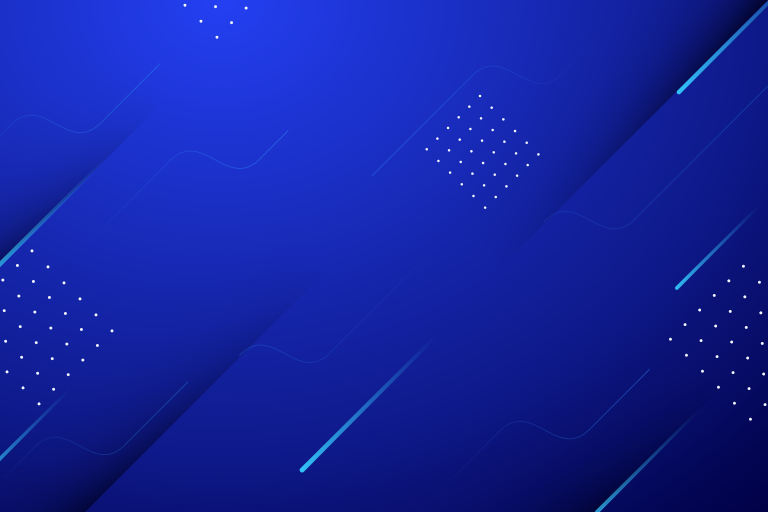
Write a WebGL 1 fragment shader that draws this background.

```glsl
precision highp float;
// Deep blue backdrop: a radial glow, overlapping diagonal panels with soft
// shadows, thin wavy lines, glowing 45 degree streaks and tilted dot lattices.
// Lengths are in canvas heights; every part is a distance function over p.
uniform vec2 u_resolution;

const vec3 BRIGHT_BLUE = vec3(0.14, 0.25, 0.95);
const vec3 DEEP_BLUE = vec3(0.045, 0.08, 0.49);
const vec3 NIGHT_BLUE = vec3(0.0, 0.0, 0.27);
const vec3 SHADOW_BLUE = vec3(0.0, 0.005, 0.13);
const vec3 LINE_BLUE = vec3(0.16, 0.50, 0.92);
const vec3 STREAK_CYAN = vec3(0.20, 0.76, 0.97);
const vec3 DOT_WHITE = vec3(0.95, 0.97, 1.0);

const vec2 GLOW_CENTER = vec2(0.43, 1.0);
const float GLOW_SQUASH = 0.85;
const float SHADOW_WIDTH = 0.058;
const float WAVE_REACH = 0.088;   // half width of the bend
const float WAVE_DROP = 0.086;    // half offset between the straight arms
const float LINE_HALF = 0.0009;
const float DOT_RADIUS = 0.0028;
const vec2 DOT_STEP = vec2(0.03125, 0.0285);
const float DOT_LAST = 5.0;       // lattice indices run from 0 to this
const float DIAGONAL = 0.70711;

// Coverage of a shape with signed distance d
float fill(float d) {
  return clamp(0.5 - d * u_resolution.y, 0.0, 1.0);
}

vec3 backdrop(vec2 p) {
  float d = length((p - GLOW_CENTER) * vec2(GLOW_SQUASH, 1.0));
  vec3 color = mix(BRIGHT_BLUE, DEEP_BLUE, clamp(d, 0.0, 1.0));
  return mix(color, NIGHT_BLUE, smoothstep(0.9, 1.42, d));
}

// Shadow up-left of the edge x - y = offset, fading along x + y
float panelShadow(vec2 p, float offset, float dark, float clear) {
  float across = (offset - p.x + p.y) * DIAGONAL;
  float along = clamp((p.x + p.y - dark) / (clear - dark), 0.0, 1.0);
  float falloff = exp(-max(across, 0.0) / SHADOW_WIDTH);
  return fill(-across) * falloff * (1.0 - along) * (1.0 - 0.35 * along);
}

// Rising line with an S bend at mid; span and alpha give its two ends
float waveLine(vec2 p, vec2 mid, vec2 span, vec2 alpha) {
  vec2 q = p - mid;
  float phase = 1.5708 * clamp(q.x / WAVE_REACH, -1.0, 1.0);
  float slope = 1.0 - WAVE_DROP * 1.5708 / WAVE_REACH * cos(phase);
  float height = q.x - WAVE_DROP * sin(phase);
  float d = abs(q.y - height) / sqrt(1.0 + slope * slope) - LINE_HALF;
  float t = (q.x - span.x) / (span.y - span.x);
  float ends = fill(span.x - q.x) * fill(q.x - span.y);
  return fill(d) * ends * mix(alpha.x, alpha.y, clamp(t, 0.0, 1.0));
}

// Round-headed streak, fading toward the upper right
float streak(vec2 p, vec2 head, float size, float halfWidth) {
  vec2 q = p - head;
  float along = (q.x + q.y) * DIAGONAL;
  float across = (q.x - q.y) * DIAGONAL;
  float t = clamp(along / size, 0.0, 1.0);
  float d = length(vec2(along - t * size, across));
  return fill(d - halfWidth * (1.0 - 0.3 * t)) * pow(1.0 - t, 1.2);
}

// Diamond lattice hanging from its top dot
float dotLattice(vec2 p, vec2 top, float scale) {
  vec2 q = (p - top) / scale;
  vec2 index = 0.5 * vec2(q.x - q.y, -q.x - q.y) / DOT_STEP;
  vec2 cell = clamp(floor(index + 0.5), 0.0, DOT_LAST) * DOT_STEP;
  vec2 center = vec2(cell.x - cell.y, -cell.x - cell.y);
  return fill(length(q - center) * scale - DOT_RADIUS * sqrt(scale));
}

void main() {
  vec2 p = gl_FragCoord.xy / u_resolution.y;
  vec3 color = backdrop(p);

  // Panel shadows
  float shade = 0.80 * panelShadow(p, 0.166, 0.10, 1.13);
  shade = max(shade, 0.92 * panelShadow(p, 0.5, 2.5, 1.44));
  shade = max(shade, 0.65 * panelShadow(p, -0.482, 0.45, 1.12));
  shade = max(shade, 0.80 * panelShadow(p, 1.166, 1.10, 1.68));
  color = mix(color, SHADOW_BLUE, shade);

  // Wavy lines
  float line = waveLine(p, vec2(0.109, 0.758), vec2(-0.12, 0.203), vec2(0.16, 0.55));
  line += waveLine(p, vec2(0.420, 0.688), vec2(-0.26, 0.143), vec2(0.0, 0.60));
  line += waveLine(p, vec2(0.557, 0.309), vec2(-0.09, 0.305), vec2(0.32, 0.0));
  line += waveLine(p, vec2(0.156, 0.129), vec2(-0.15, 0.211), vec2(0.05, 0.42));
  line += waveLine(p, vec2(1.064, 0.160), vec2(-0.22, 0.205), vec2(0.0, 0.48));
  line += waveLine(p, vec2(1.152, 0.570), vec2(-0.09, 0.350), vec2(0.16, 0.28));
  line += waveLine(p, vec2(1.010, 0.854), vec2(-0.284, 0.152), vec2(0.50, 0.0));
  color = mix(color, LINE_BLUE, line);

  // Streaks
  float glow = streak(p, vec2(0.590, 0.082), 0.373, 0.0048);
  glow += streak(p, vec2(1.326, 0.820), 0.42, 0.0042);
  glow += 0.95 * streak(p, vec2(1.322, 0.4375), 0.23, 0.0036);
  glow += 0.75 * streak(p, vec2(-0.002, 0.482), 0.30, 0.0042);
  glow += 0.65 * streak(p, vec2(-0.002, 0.102), 0.20, 0.0036);
  glow += 0.75 * streak(p, vec2(1.166, 0.0), 0.29, 0.0038);
  color = mix(color, STREAK_CYAN, min(glow, 1.0));

  // Dot lattices
  float dots = dotLattice(p, vec2(0.9375, 0.8125), 0.73);
  dots += dotLattice(p, vec2(0.0625, 0.510), 1.0);
  dots += dotLattice(p, vec2(1.452, 0.480), 1.0);
  dots += dotLattice(p, vec2(0.410, 1.226), 1.0);
  color = mix(color, DOT_WHITE, dots);

  gl_FragColor = vec4(color, 1.0);
}
```
